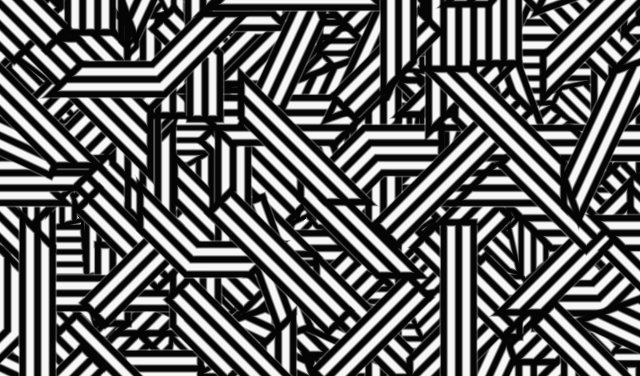
Give the GLSL for this pattern, as a Shadertoy shader.

```glsl
const vec3 INK = vec3(0.02);
const vec3 PAPER = vec3(0.97);
const float EIGHTH_TURN = 0.785398;
const float PITCH = 0.04;         // distance between stripes of a band
const float STRIPE = 0.021;       // thickness of one stripe
const float FINE_PITCH = 0.033;   // the same for the ground
const float FINE_STRIPE = 0.0175;

vec4 hash4(vec2 cell, float seed) {
    vec4 v = fract((cell.xyxy + 50.0 + seed * 17.3) * vec4(0.1031, 0.1030, 0.0973, 0.1099));
    v += dot(v, v.wzxy + 33.33);
    return fract((v.xxyz + v.yzzw) * v.zywx);
}

vec2 direction(float angle) {
    return vec2(cos(angle), sin(angle));
}

// 1 inside a signed distance, 0 outside, with a soft edge
float fill(float dist, float soft) {
    return 1.0 - smoothstep(-soft, soft, dist);
}

// Signed distance to endless parallel stripes
float stripes(float across, float pitch, float thickness) {
    return abs(fract(across / pitch) - 0.5) * pitch - 0.5 * thickness;
}

// Cellular ground: every cell is hatched in one of four directions
float hatchedGround(vec2 p, float size, float soft) {
    vec2 g = p / size, base = floor(g);
    vec2 nearest = vec2(9.0), second = vec2(9.0), owner = base;
    for (int j = -1; j <= 1; j++)
    for (int i = -1; i <= 1; i++) {
        vec2 cell = base + vec2(i, j);
        vec2 site = cell + hash4(cell, 1.0).xy - g;
        if (dot(site, site) < dot(nearest, nearest)) {
            second = nearest;
            nearest = site;
            owner = cell;
        } else if (dot(site, site) < dot(second, second)) {
            second = site;
        }
    }
    float edge = dot(0.5 * (nearest + second), normalize(second - nearest)) * size;
    vec2 along = direction(floor(hash4(owner, 2.0).x * 4.0) * EIGHTH_TURN);
    float across = dot(p, vec2(-along.y, along.x));
    return fill(max(stripes(across, FINE_PITCH, FINE_STRIPE), 0.007 - edge), soft);
}

// Paints a striped band over the tone below; q.x runs along it, q.y across.
// Folding at the middle mirrors one arm, so a bend gives a mitred elbow.
float paintBand(float tone, vec2 q, float count, float reach, float bend, float shear, float soft) {
    vec2 mitre = vec2(cos(0.5 * bend), -sin(0.5 * bend));
    q -= 2.0 * min(dot(q, mitre), 0.0) * mitre;
    float end = (q.x + shear * q.y - reach) / sqrt(1.0 + shear * shear);
    float gap = PITCH - STRIPE;
    float outline = max(abs(q.y) - 0.5 * (count * PITCH + gap), end - gap);
    float lines = max(stripes(q.y + 0.5 * count * PITCH, PITCH, STRIPE), end);
    return mix(tone, fill(lines, soft), fill(outline, soft));
}

// One layer of scattered bands, one per grid cell
float bandLayer(float tone, vec2 p, float size, float seed, float tripleShare, float soft) {
    vec2 base = floor(p / size);
    for (int j = -2; j <= 2; j++)
    for (int i = -2; i <= 2; i++) {
        vec2 cell = base + vec2(i, j);
        vec4 place = hash4(cell, seed);
        vec4 shape = hash4(cell, seed + 5.0);
        vec2 center = (cell + 0.1 + 0.8 * place.xy) * size;

        float count = shape.x < tripleShare ? 3.0 : 2.0;
        float tilt = place.w < 0.1 ? 0.35 : 0.0;
        vec2 along = direction(floor(place.z * 4.0) * EIGHTH_TURN + tilt);
        vec2 normal = vec2(-along.y, along.x);

        // Snap sideways so that parallel bands share one set of stripes
        float offset = (floor(dot(center, normal) / PITCH) + 0.5 * count + 0.5) * PITCH;
        vec2 q = vec2(dot(p - center, along), dot(p, normal) - offset);

        float reach = size * mix(0.45, 0.85, shape.y);
        float bend = shape.z < 0.18 ? EIGHTH_TURN * sign(shape.z - 0.09) : 0.0;
        float shear = floor(shape.w * 3.0) - 1.0;
        tone = paintBand(tone, q, count, reach, bend, shear, soft);
    }
    return tone;
}

void mainImage(out vec4 fragColor, in vec2 fragCoord) {
    vec2 p = fragCoord / iResolution.y;
    float soft = max(0.0042, 1.0 / iResolution.y);

    float tone = hatchedGround(p, 0.14, soft);
    tone = bandLayer(tone, p, 0.19, 3.0, 0.8, soft);
    tone = bandLayer(tone, p, 0.24, 11.0, 0.4, soft);
    tone = bandLayer(tone, p, 0.29, 23.0, 0.0, soft);

    fragColor = vec4(mix(INK, PAPER, tone), 1.0);
}
```
